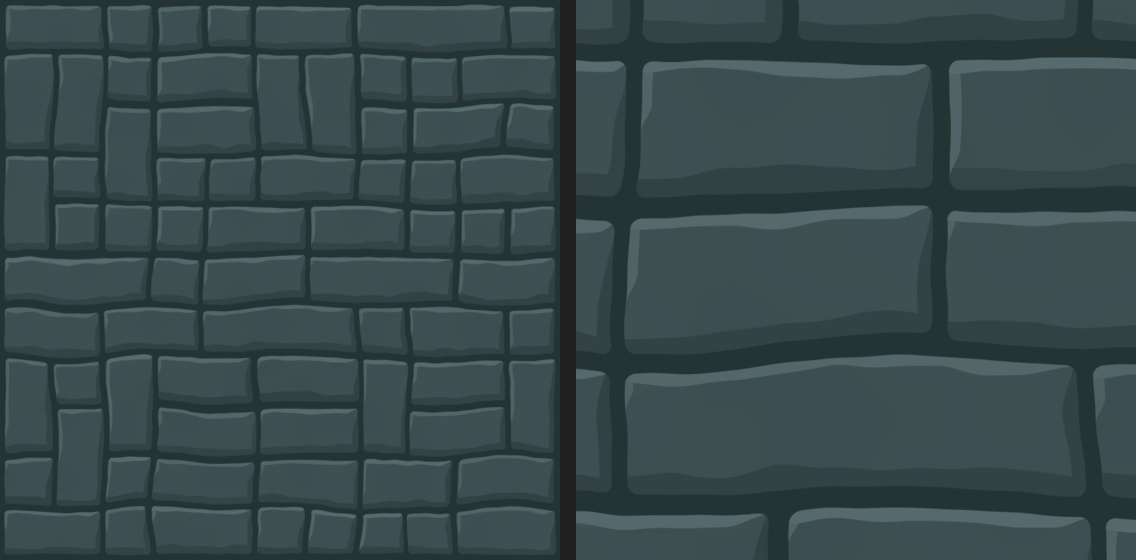
Left: the whole. Right: its middle third, enlarged.
A WebGL 2 fragment shader for this texture:

```glsl
#version 300 es
precision highp float;
// Hand-painted slate paving: mixed bricks on an 11 by 11 grid with dark joints.

uniform vec2 u_resolution;
out vec4 fragColor;

const int GRID = 11;

float hash(vec2 p) {
    vec3 h = fract(p.xyx * vec3(0.1031, 0.1030, 0.0973));
    h += dot(h, h.yzx + 33.33);
    return fract((h.x + h.y) * h.z);
}

vec4 hash4(vec2 p) {
    return vec4(hash(p + 17.3), hash(p + 41.7), hash(p + 73.1), hash(p + 95.9));
}

// Smooth value noise in -1..1.
float noise(vec2 p) {
    vec2 i = floor(p), f = fract(p);
    f = f * f * (3.0 - 2.0 * f);
    float low = mix(hash(i), hash(i + vec2(1, 0)), f.x);
    float high = mix(hash(i + vec2(0, 1)), hash(i + vec2(1, 1)), f.x);
    return 2.0 * mix(low, high, f.y) - 1.0;
}

// Fills the grid row by row with random bricks; returns (corner, size) of the one at cell.
vec4 findBrick(ivec2 cell) {
    int filled[GRID];
    for (int i = 0; i < GRID; i++) filled[i] = 0;

    for (int row = 0; row < GRID; row++) {
        for (int col = 0; col < GRID; col++) {
            if (filled[col] > row) continue;
            float pick = hash(vec2(col, row) + 5.0);
            ivec2 size = pick < 0.18 ? ivec2(1, 1)
                       : pick < 0.21 ? ivec2(1, 3)
                       : pick < 0.49 ? ivec2(1, 2)
                       : pick < 0.95 ? ivec2(2, 1) : ivec2(3, 1);
            int room = 1;
            while (room < size.x && col + room < GRID && filled[col + room] <= row) room++;
            size = ivec2(room, min(size.y, GRID - row));
            for (int i = 0; i < size.x; i++) filled[col + i] = row + size.y;

            ivec2 offset = cell - ivec2(col, row);
            if (all(greaterThanEqual(offset, ivec2(0))) && all(lessThan(offset, size)))
                return vec4(col, row, size);
        }
    }
    return vec4(cell, 1, 1);
}

// Antialiased coverage of the side where d is positive.
float cover(float d, float soft) {
    return smoothstep(-soft, soft, d);
}

void main() {
    vec2 uv = gl_FragCoord.xy / u_resolution;
    uv.y = 1.0 - uv.y;
    float soft = 11.0 / min(u_resolution.x, u_resolution.y);

    // Grid coordinates with a thin outer joint, bent except near the border.
    vec2 p = (uv - 0.5) * 11.1 + 5.5;
    vec2 border = min(p, 11.0 - p);
    float calm = 0.1 + 0.9 * smoothstep(0.0, 0.8, min(border.x, border.y));
    p += calm * 0.10 * vec2(noise(p * 0.7 + 3.0), noise(p * 0.7 + 29.0));
    p += 0.014 * vec2(noise(p * 4.0 + 11.0), noise(p * 4.0 + 53.0));

    vec4 brick = findBrick(clamp(ivec2(floor(p)), ivec2(0), ivec2(GRID - 1)));
    vec2 size = brick.zw;
    vec2 q = p - brick.xy;
    vec2 t = clamp(q / size, 0.0, 1.0);
    vec4 vary = hash4(brick.xy);
    vec4 lean = hash4(brick.xy + 131.0) - 0.5;

    // Distances inward from the slightly tilted sides.
    float left = q.x - 0.045 - 0.025 * vary.x - 0.03 * lean.x * t.y;
    float right = size.x - q.x - 0.045 - 0.025 * vary.y - 0.03 * lean.y * t.y;
    float top = q.y - 0.05 - 0.03 * vary.z - 0.04 * lean.z * t.x;
    float bottom = size.y - q.y - 0.05 - 0.03 * vary.w - 0.04 * lean.w * t.x;

    // Rounded face outline.
    vec2 inner = vec2(min(left, right), min(top, bottom));
    vec2 corner = max(0.07 - inner, 0.0);
    float face = min(min(inner.x, inner.y), 0.07 - length(corner));

    // Brush strokes of uneven width.
    float wobble = noise(p * 3.0 + brick.xy * 7.0);
    float shadeWidth = 0.135 + 0.045 * wobble + 0.06 * lean.x * t.x;
    float sideWidth = (0.10 + 0.03 * wobble) * smoothstep(0.03, 0.55, t.y + 0.3 * lean.y);
    float shade = max(cover(shadeWidth - bottom, soft), cover(sideWidth - right, soft));

    float lightWidth = (0.075 + 0.03 * wobble) * (1.0 - smoothstep(0.85, 1.0, t.x));
    float reach = 0.25 + 0.65 * vary.x;
    float leftWidth = (0.065 + 0.025 * wobble) * (1.0 - smoothstep(reach - 0.2, reach, t.y));
    float topLight = cover(lightWidth - top, soft);
    float leftLight = cover(leftWidth - left, soft) * 0.75;

    // Flat slate, lower shade, upper light, then the joints.
    vec3 color = vec3(0.24, 0.31, 0.32) + 0.005 * noise(p * 1.7 + 80.0);
    color = mix(color, vec3(0.20, 0.26, 0.27) + 0.012 * lean.z, shade);
    color = mix(color, vec3(0.33, 0.41, 0.42) + 0.03 * lean.w, max(topLight, leftLight));
    color = mix(vec3(0.14, 0.20, 0.20), color, cover(face, soft));
    fragColor = vec4(color, 1.0);
}
```
